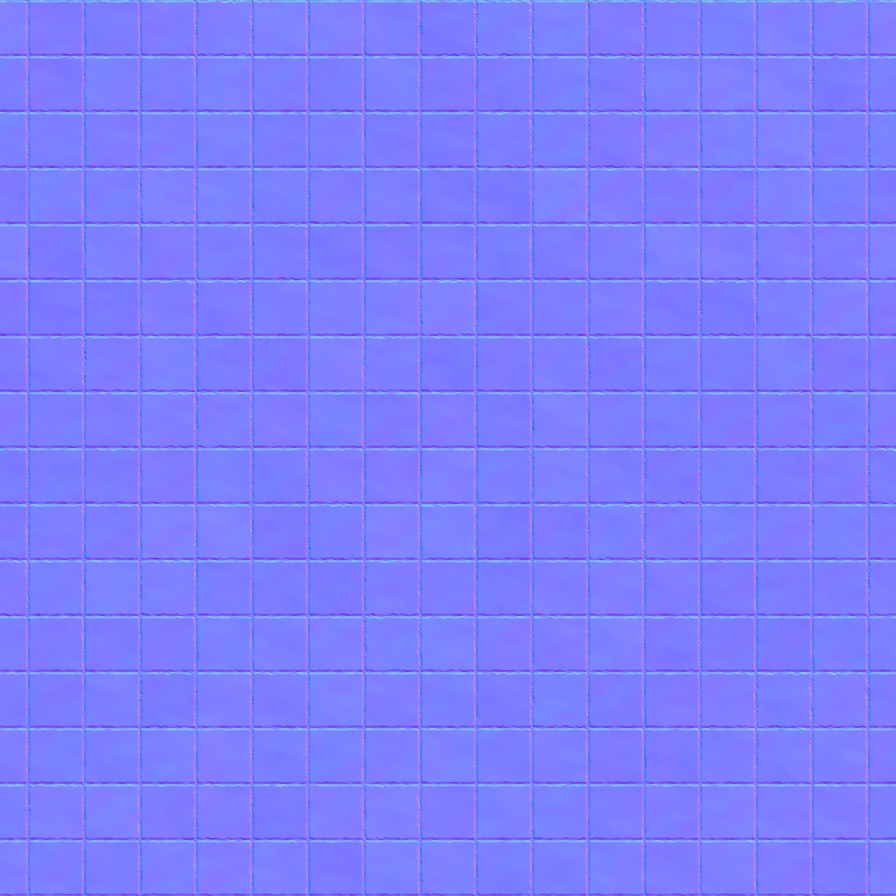
Give the GLSL for this texture map, as a WebGL 1 fragment shader.

```glsl
precision highp float;

uniform vec2 u_resolution;

const float TILE_COUNT = 16.0;
const float TILE_HALF_SIZE = 0.495;
const float CORNER_RADIUS = 0.045;
const float BEVEL_WIDTH = 0.036;
const float GROOVE_DEPTH = 0.0175;
const float SAMPLE_STEP = 0.015;

vec2 hash2(vec2 cell) {
  vec2 k = vec2(dot(cell, vec2(127.1, 311.7)), dot(cell, vec2(269.5, 183.3)));
  return fract(sin(k) * 43758.55);
}

// Octaves of turned, warped sines; gain sets how rough the sum is.
float layeredSines(vec2 p, float frequency, vec2 phase, float gain) {
  float sum = 0.0;
  float amplitude = 1.0;
  p = p * frequency + phase;
  for (int i = 0; i < 4; i++) {
    sum += amplitude * sin(p.x + 0.8 * sin(p.y)) * cos(0.7 * p.y - 0.4 * p.x);
    p = mat2(1.28, 1.2, -1.2, 1.28) * p + 1.7;
    amplitude *= gain;
  }
  return sum;
}

float roundedBox(vec2 p, float halfSize, float radius) {
  vec2 q = abs(p) - halfSize + radius;
  return length(max(q, 0.0)) + min(max(q.x, q.y), 0.0) - radius;
}

// 0 in the groove, 1 on the tile face, with a ragged bevel between.
float tileMask(vec2 p, vec2 phase, float wear) {
  float ragged = wear * layeredSines(p, 23.0, phase, 0.7);
  float inset = ragged - roundedBox(p, TILE_HALF_SIZE, CORNER_RADIUS);
  return smoothstep(0.0, BEVEL_WIDTH, inset);
}

float surfaceHeight(vec2 p, vec2 phase, float wear) {
  float face = 0.0085 * layeredSines(p, 4.2, phase, 0.3);
  float grit = 0.0016 * layeredSines(p, 38.0, phase.yx, 0.6);
  float mask = tileMask(p, phase, wear);
  return GROOVE_DEPTH * mask + face + grit * (1.0 - mask);
}

vec2 surfaceSlope(vec2 p, vec2 phase, float wear, float h) {
  vec2 dx = vec2(h, 0.0);
  vec2 dy = vec2(0.0, h);
  return vec2(
    surfaceHeight(p + dx, phase, wear) - surfaceHeight(p - dx, phase, wear),
    surfaceHeight(p + dy, phase, wear) - surfaceHeight(p - dy, phase, wear)
  ) / (2.0 * h);
}

// Patchy strength of the rim, 1 on the tile face.
float rimStrength(vec2 p, vec2 phase) {
  float inset = -roundedBox(p, TILE_HALF_SIZE, CORNER_RADIUS);
  float rim = 1.0 - smoothstep(0.03, 0.07, inset);
  float patches = 0.9 + 0.35 * layeredSines(p, 15.0, phase + 9.0, 0.75);
  return mix(1.0, clamp(patches, 0.35, 1.4), rim);
}

void main() {
  vec2 uv = gl_FragCoord.xy / u_resolution;

  // The columns start half a tile in from the left.
  vec2 grid = uv * TILE_COUNT + vec2(0.5, 0.0);
  vec2 cell = mod(floor(grid), TILE_COUNT);
  vec2 local = fract(grid) - 0.5;

  // Each tile has its own undulation, tilt and edge wear.
  vec2 phase = 40.0 * hash2(cell);
  vec2 tilt = vec2(0.06, 0.085) * (hash2(cell + 31.0) - 0.5);
  float wear = mix(0.004, 0.012, pow(hash2(cell + 57.0).x, 5.0));

  vec2 slope = surfaceSlope(local, phase, wear, SAMPLE_STEP);
  slope *= vec2(0.85, 1.0) * rimStrength(local, phase);
  slope += tilt * tileMask(local, phase, wear);

  // Pack the unit normal into colour, with a faint lean left and down.
  vec3 normal = normalize(vec3(-slope - vec2(0.014, 0.008), 1.0));
  gl_FragColor = vec4(normal * 0.5 + 0.5, 1.0);
}
```
